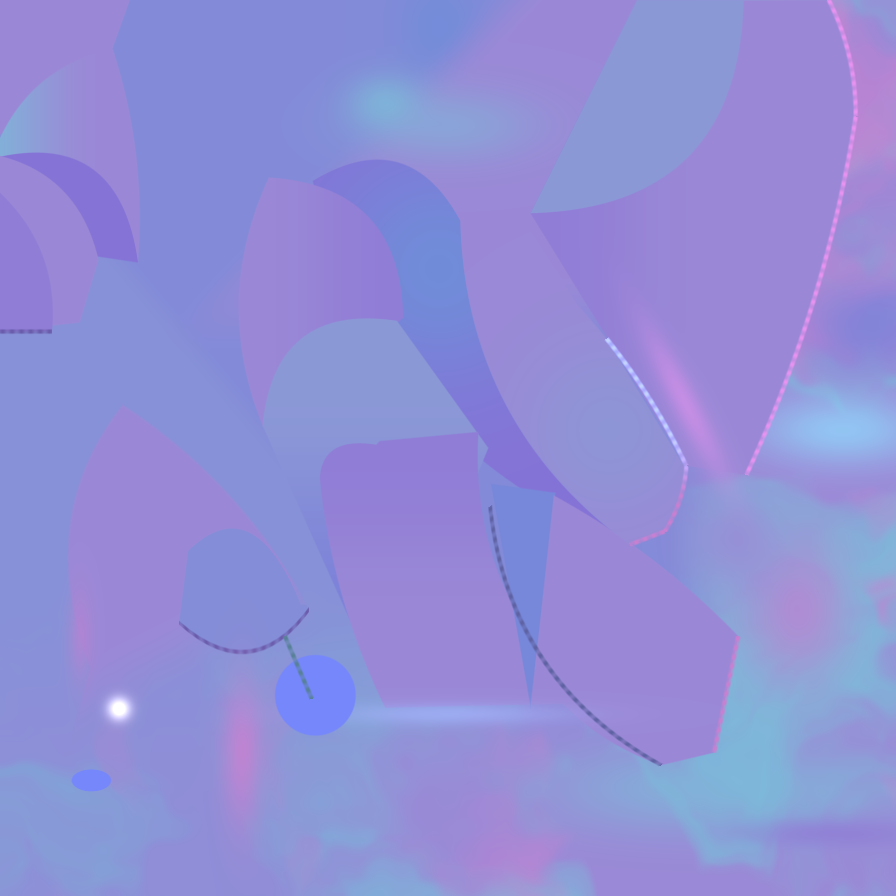
Write a WebGL 2 fragment shader that draws this texture map.

```glsl
#version 300 es
precision highp float;
uniform vec2 u_resolution;
out vec4 fragColor;

const vec3 violet = vec3(.605, .535, .84), slate = vec3(.545, .595, .84), blue = vec3(.49, .51, .85);
const vec3 cyan = vec3(.49, .72, .85), pink = vec3(.79, .5, .82), plum = vec3(.565, .49, .84);
const vec3 indigo = vec3(.52, .45, .84), azure = vec3(.44, .55, .85), glint = vec3(.46, .53, .98);
vec2 p, pen;
vec3 c;
float area, thread;

float hash(vec2 v) { return fract(sin(dot(v, vec2(127.1, 311.7))) * 43758.5); }

float noise(vec2 v) {
  const vec2 e = vec2(0, 1);
  vec2 i = floor(v), f = fract(v);
  f *= f * (3. - 2. * f);
  return mix(mix(hash(i), hash(i + e.yx), f.x), mix(hash(i + e), hash(i + e.yy), f.x), f.y);
}

float fbm(vec2 v) {
  float sum = 0.;
  for (float gain = .5; gain > .05; gain *= .5) {
    sum += gain * noise(v);
    v += v + 7.;
  }
  return sum;
}

// Signed distance to a bowed edge, positive on the right of a to b
float edge(vec2 a, vec2 b, float bulge, out float t) {
  vec2 d = normalize(b - a);
  t = dot(p - a, d) / distance(a, b);
  float k = clamp(t, -.3, 1.3);
  return dot(p - a, vec2(d.y, -d.x)) + 4. * bulge * k * (1. - k);
}

// Clockwise outline of a shape; hem also lays a dotted thread
void from(float x, float y) {
  pen = vec2(x, y);
  area = 1.;
  thread = 0.;
}

void to(float x, float y, float bulge) {
  float t;
  area = min(area, edge(pen, vec2(x, y), bulge, t));
  pen = vec2(x, y);
}

void to(float x, float y) { to(x, y, 0.); }

void hem(float x, float y, float bulge) {
  float t;
  float d = abs(edge(pen, vec2(x, y), bulge, t));
  float dots = .75 + .25 * sin(t * distance(pen, vec2(x, y)) * 600.);
  thread = max(thread, dots * (1. - smoothstep(.001, .0037, d)) * step(0., t) * step(t, 1.));
  to(x, y, bulge);
}

void fill(vec3 col) {
  float w = 1. / u_resolution.y;
  c = mix(c, col, smoothstep(-w, w, area));
}

void stitch(vec3 col) { c = mix(c, col, thread); }

void glow(float x, float y, float w, float h, vec3 col) {
  vec2 q = (p - vec2(x, y)) / vec2(w, h);
  c = mix(c, col, .8 * exp(-dot(q, q)));
}

void main() {
  p = gl_FragCoord.xy / u_resolution;

  // Soft backdrop, rippled below and at the right
  c = mix(blue, slate, .4 + .3 * smoothstep(-.03, .03, .87 - p.y - 1.2 * p.x));
  vec2 warp = vec2(fbm(p * 5.), fbm(p * 5. + 9.));
  float ripple = fbm(p * vec2(4, 8) + 3. * warp);
  vec3 wild = mix(cyan, violet, smoothstep(.3, .62, ripple));
  wild = mix(wild, pink, .7 * smoothstep(.56, .8, fbm(p * vec2(9, 6) + 2. * warp)));
  float low = 1. - smoothstep(.1, .36, p.y), right = smoothstep(.74, .82, p.x);
  c = mix(c, wild, max(low * mix(.4, 1., smoothstep(.2, .6, p.x)), right));
  glow(.94, .52, .1, .04, cyan * 1.15);
  glow(.97, .64, .07, .05, blue);
  glow(.89, .32, .06, .08, mix(violet, pink, .7));
  glow(.82, .4, .06, .07, violet);
  glow(.8, .12, .2, .05, cyan);
  glow(.93, .07, .1, .016, plum);

  // Folded leaves at the upper left
  from(.145, 1.); to(.12, .93); area = min(area, p.y - .85);
  fill(violet);
  from(0., .846); to(.126, .945, .02); to(.154, .707, .012); to(0., .8);
  fill(mix(cyan, violet, smoothstep(-.04, .11, p.x)));
  from(-.02, .82); to(.154, .707, .06); to(0., .73);
  fill(indigo);
  from(-.02, .83); to(.11, .71, .03); to(.089, .64); to(0., .63);
  fill(violet);
  from(0., .785); to(.058, .63, .02); hem(0., .63, 0.);
  fill(plum);
  stitch(indigo * .8);

  // Broad upper surface with its bright crease
  glow(.49, .97, .045, .06, azure);
  from(.35, .8); to(.545, 1.);
  c = mix(c, violet, smoothstep(-.01, .05, area) * smoothstep(.6, .7, p.y) * (1. - right));
  glow(.5, .86, .1, .04, mix(violet, cyan, .7));
  glow(.43, .885, .04, .03, cyan);

  // Large right petal and its slate facet
  from(.592, .762); to(.711, 1.); to(.925, 1.); hem(.955, .87, .008);
  hem(.833, .47, .015); to(.766, .48); to(.592, .762);
  fill(mix(plum, violet, smoothstep(.6, .8, p.x)));
  stitch(pink * 1.15);
  from(.592, .762); to(.711, 1.); to(.83, 1.); to(.592, .762, .08);
  fill(slate);

  // Dark hooked fold
  vec2 q = p - vec2(.49, .7);
  from(.349, .798); to(.514, .753, .045); to(.703, .392, -.05); to(.349, .798, .07);
  fill(mix(indigo, azure, exp(-60. * dot(q, q))));

  // Overlapping middle petals
  from(.293, .525); to(.3, .802, .03); to(.45, .645, .05); to(.293, .525);
  fill(mix(violet, plum, smoothstep(.28, .44, p.x)));
  from(.293, .525); to(.443, .642, .05); to(.545, .5); to(.43, .22); to(.293, .525);
  fill(mix(blue, slate, smoothstep(.32, .56, p.y)));
  from(.43, .21); to(.357, .466, .012); to(.395, .505, .012); to(.534, .518);
  to(.66, .215, -.04); to(.43, .21);
  fill(mix(violet, plum, smoothstep(.3, .5, p.y)));
  from(.58, .28); to(.548, .46); to(.62, .45); to(.6, .28);
  fill(mix(azure, blue, .5));
  from(.6, .28); to(.618, .447); to(.824, .29, .01); hem(.797, .16, 0.);
  to(.738, .146); to(.58, .28, .02);
  fill(violet);
  stitch(pink);
  from(.592, .762); to(.677, .622); hem(.766, .48, .005); hem(.742, .407, .005);
  hem(.703, .392, 0.); to(.514, .753, .05); to(.592, .762);
  q = p - vec2(.68, .52);
  fill(mix(violet, slate, .8 * exp(-90. * dot(q, q))));
  stitch(mix(pink, slate * 1.4, smoothstep(.44, .52, p.y)));

  // Lower left petal and its rounded tip
  from(.08, .33); to(.137, .548, .025); to(.345, .32, .02);
  c = mix(c, violet, smoothstep(-.002, .002, area) * smoothstep(.22, .32, p.y + .1 - .5 * p.x));
  from(.2, .305); to(.21, .385); to(.31, .375, .03); to(.345, .32); hem(.2, .305, .04);
  fill(mix(blue, slate, .5));
  stitch(indigo * .8);

  // Pale ridges, rosy streaks and spots
  glow(.765 + .5 * (.55 - p.y), .55, .017, .08, mix(violet, pink, .7) * 1.1);
  glow(.09, .29, .013, .05, mix(violet, pink, .5));
  glow(.27, .16, .022, .08, pink);
  glow(.51, .1, .09, .09, violet);
  glow(.5, .203, .13, .012, slate * 1.15);
  area = .045 - length(p - vec2(.352, .224));
  fill(glint);
  area = .022 - length((p - vec2(.102, .129)) * vec2(1, 1.8));
  fill(glint);
  glow(.133, .209, .012, .012, vec3(1.3));

  // Loose threads
  from(.547, .435); hem(.738, .146, -.045);
  stitch(blue * .75);
  from(.318, .29); hem(.348, .22, 0.);
  stitch(cyan * .7);
  fragColor = vec4(c, 1);
}
```
